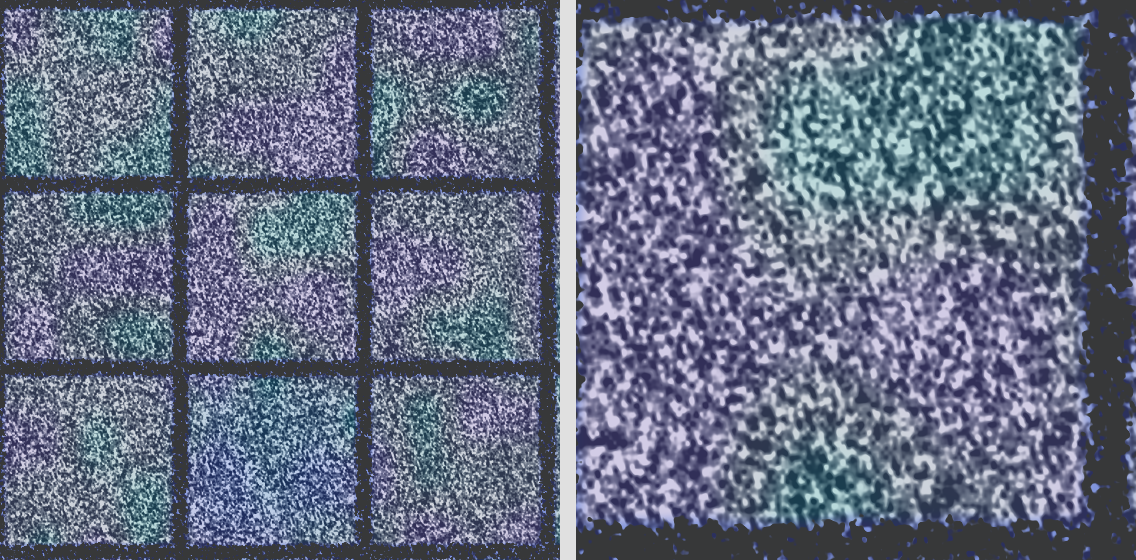
Left, the full canvas; right, a detail of the centre.
Give the GLSL for this texture, as a WebGL 1 fragment shader.

```glsl
precision highp float;
// Three by three speckled blue-grey stone tiles with ragged edges and dark, flecked grout.
uniform vec2 u_resolution;

const float PERIOD = 0.328;
const vec2 GRID_ORIGIN = vec2(-0.006, 0.014);
const float GROUT_HALF = 0.0145;

const vec3 GROUT = vec3(0.215, 0.220, 0.225);
const vec3 STONE_DARK = vec3(0.180, 0.215, 0.305);
const vec3 STONE_MID = vec3(0.400, 0.440, 0.510);
const vec3 STONE_LIGHT = vec3(0.810, 0.830, 0.860);
const vec3 FLECK_DARK = vec3(0.170, 0.190, 0.370);
const vec3 FLECK_LIGHT = vec3(0.500, 0.580, 0.860);
const vec3 TEAL_SHIFT = vec3(-0.075, 0.025, 0.000);
const vec3 VIOLET_SHIFT = vec3(0.015, -0.030, 0.040);
const vec3 BLUE_SHIFT = vec3(-0.085, -0.010, 0.025);

float hash(vec2 p) {
  vec3 q = fract(vec3(p.xyx) * 0.1031);
  q += dot(q, q.yzx + 33.33);
  return fract((q.x + q.y) * q.z);
}

float noise(vec2 p) {
  vec2 cell = floor(p);
  vec2 f = fract(p);
  f = f * f * (3.0 - 2.0 * f);
  float low = mix(hash(cell), hash(cell + vec2(1.0, 0.0)), f.x);
  float high = mix(hash(cell + vec2(0.0, 1.0)), hash(cell + vec2(1.0)), f.x);
  return mix(low, high, f.y);
}

// Fine slanted grains over a slightly coarser layer.
float grain(vec2 p, float seed) {
  vec2 slanted = vec2(p.x + 0.35 * p.y, p.y - 0.25 * p.x);
  float coarse = noise(slanted * vec2(270.0, 205.0) + seed);
  float fine = noise(p * vec2(390.0, 350.0) + seed + 57.0);
  return mix(coarse, fine, 0.38);
}

// Signed distance to the tile border, positive inside the tile.
float tileDistance(vec2 p) {
  vec2 local = abs(fract((p - GRID_ORIGIN) / PERIOD) - 0.5) * PERIOD;
  vec2 gap = 0.5 * PERIOD - GROUT_HALF - local;
  return min(gap.x, gap.y);
}

// Dark, middle and light mineral colours picked by the grain value.
vec3 stoneRamp(float g) {
  vec3 shade = mix(STONE_DARK, STONE_MID, smoothstep(0.0, 0.52, g));
  return mix(shade, STONE_LIGHT, smoothstep(0.45, 1.0, g));
}

// Broad patches of teal, violet and blue, with a bluer area low in the middle.
vec3 stain(vec2 p, float tileSeed) {
  float hue = noise(p * vec2(11.0, 9.0) + tileSeed * 40.0);
  float teal = smoothstep(0.52, 0.90, hue);
  float violet = smoothstep(0.50, 0.15, hue);
  vec2 q = (p - vec2(0.485, 0.17)) / vec2(0.17, 0.16);
  float blue = exp(-dot(q * q, q * q));
  return TEAL_SHIFT * teal + VIOLET_SHIFT * violet + BLUE_SHIFT * blue;
}

vec3 stone(vec2 p, float g, float tileSeed) {
  float cloud = noise(p * vec2(17.0, 14.0) + 8.0) - 0.5;
  float streak = noise(p * vec2(95.0, 7.0) + 23.0) - 0.5;
  float haze = smoothstep(0.82, 0.98, p.x) * (0.25 + 0.4 * noise(p * 9.0));
  float contrast = mix(2.0, 1.2, haze);
  float value = 0.48 + (g - 0.5) * contrast;
  value += 0.13 * cloud + 0.07 * streak + 0.06 * (tileSeed - 0.5);
  return stoneRamp(clamp(value, 0.0, 1.0)) + stain(p, tileSeed);
}

void main() {
  vec2 uv = gl_FragCoord.xy / u_resolution;
  float tileSeed = hash(floor((uv - GRID_ORIGIN) / PERIOD) + 4.0);
  float g = grain(uv, 0.0);

  // Worn border: grains thin out from the tile towards the grout centre.
  float d = tileDistance(uv) + 0.005 * (noise(uv * 34.0 + 11.0) - 0.5);
  float patchiness = noise(uv * vec2(13.0, 21.0) + 71.0) - 0.5;
  float inside = smoothstep(-0.004, 0.010, d);
  float outside = smoothstep(0.001, -0.010, d);
  float threshold = 0.52 - 0.80 * inside + outside * (0.20 - 0.12 * patchiness);
  float cover = smoothstep(threshold - 0.07, threshold + 0.07, grain(uv, 130.0));

  // Grains lying on the grout are bluer than the stone.
  float bright = smoothstep(0.35, 0.80, g);
  vec3 fleck = mix(FLECK_DARK, FLECK_LIGHT, bright);
  float onStone = smoothstep(-0.006, 0.007, d);
  vec3 grains = mix(fleck, stone(uv, g, tileSeed), onStone);

  gl_FragColor = vec4(mix(GROUT, grains, cover), 1.0);
}
```
